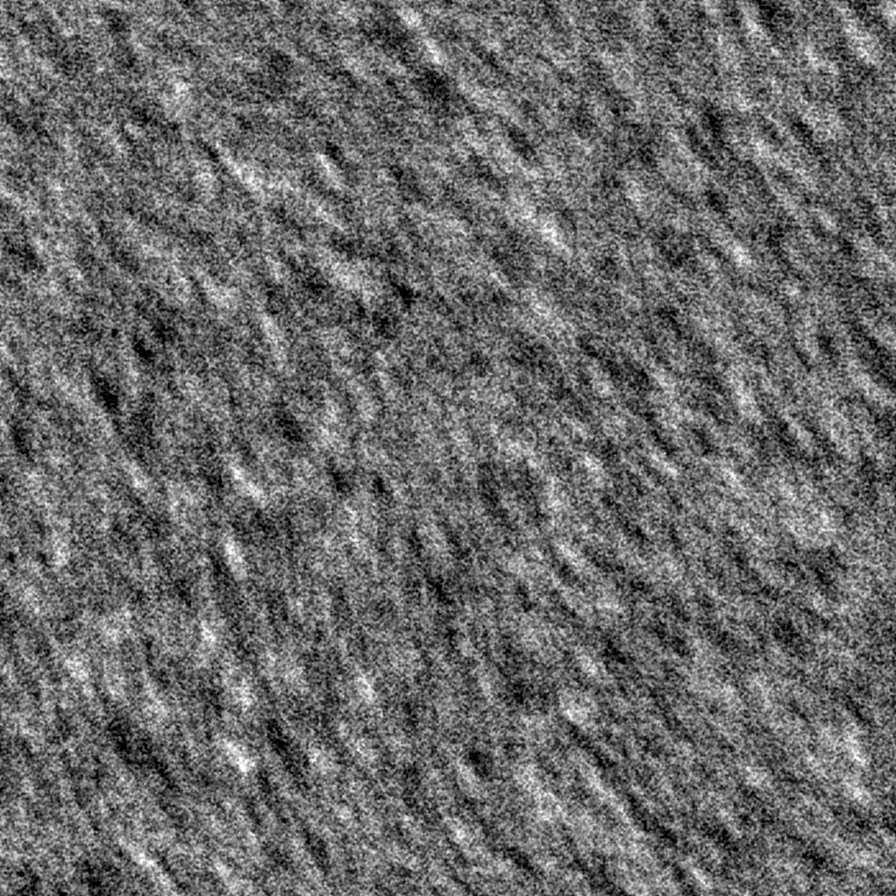
Give the GLSL for this texture, as a Shadertoy shader.

```glsl
// Grey slanted streaks with a slowly turning direction, under coarse speckled grain.

float hash(vec2 p) {
    return fract(sin(dot(p, vec2(127.1, 311.7))) * 43758.5453);
}

float smoothNoise(vec2 p) {
    vec2 cell = floor(p), f = fract(p);
    f = f * f * (3.0 - 2.0 * f);
    return mix(mix(hash(cell), hash(cell + vec2(1, 0)), f.x),
               mix(hash(cell + vec2(0, 1)), hash(cell + vec2(1, 1)), f.x), f.y);
}

// Streaks fall to the right, steeper towards the lower left
float streakAngle(vec2 uv) {
    return -0.88 - 0.32 * (1.0 - uv.x) * (1.0 - uv.y)
           + 0.5 * (smoothNoise(uv * 4.0 + 7.0) - 0.5);
}

// Sum of light and dark rippled ellipses scattered through a grid
float streaks(vec2 uv, float cellsAcross, vec2 radius) {
    vec2 p = uv * cellsAcross;
    float sum = 0.0;
    for (int y = -1; y <= 1; y++)
    for (int x = -1; x <= 1; x++) {
        vec2 cell = floor(p) + vec2(x, y);
        for (int i = 0; i < 4; i++) {
            vec2 seed = cell + float(i) * vec2(17.3, 41.9) + cellsAcross;
            vec2 center = cell + vec2(hash(seed), hash(seed + 5.7));
            float angle = streakAngle(center / cellsAcross) + 0.5 * (hash(seed + 9.1) - 0.5);
            vec2 along = vec2(cos(angle), sin(angle));
            vec2 d = p - center;
            vec2 q = vec2(dot(d, along), dot(d, vec2(-along.y, along.x)));
            float tone = 2.0 * hash(seed + 13.4) - 1.0;
            vec2 r = q / radius;
            sum += tone * exp(-0.5 * dot(r, r)) * cos(5.0 * q.y);
        }
    }
    return sum;
}

void mainImage(out vec4 fragColor, in vec2 fragCoord) {
    vec2 uv = fragCoord / iResolution.y;

    // Broad streaks, smaller ones between them, and short rounder flecks
    float grey = 0.42 + 0.2 * streaks(uv, 20.0, vec2(0.32, 0.2))
                      + 0.14 * streaks(uv, 36.0, vec2(0.3, 0.2))
                      + 0.1 * streaks(uv, 64.0, vec2(0.27, 0.22));

    // Two grain layers at different slants hide the lattice; peaks become bright specks
    vec2 turned = mat2(0.8, 0.6, -0.6, 0.8) * uv;
    float grain = smoothNoise(uv * 350.0) + smoothNoise(turned * 370.0 + 613.0) - 1.0;
    float speck = pow(smoothNoise(turned * 350.0 + 151.0), 24.0);
    grey += 0.4 * grain + 0.35 * speck;

    fragColor = vec4(vec3(clamp(grey, 0.0, 1.0)), 1.0);
}
```
